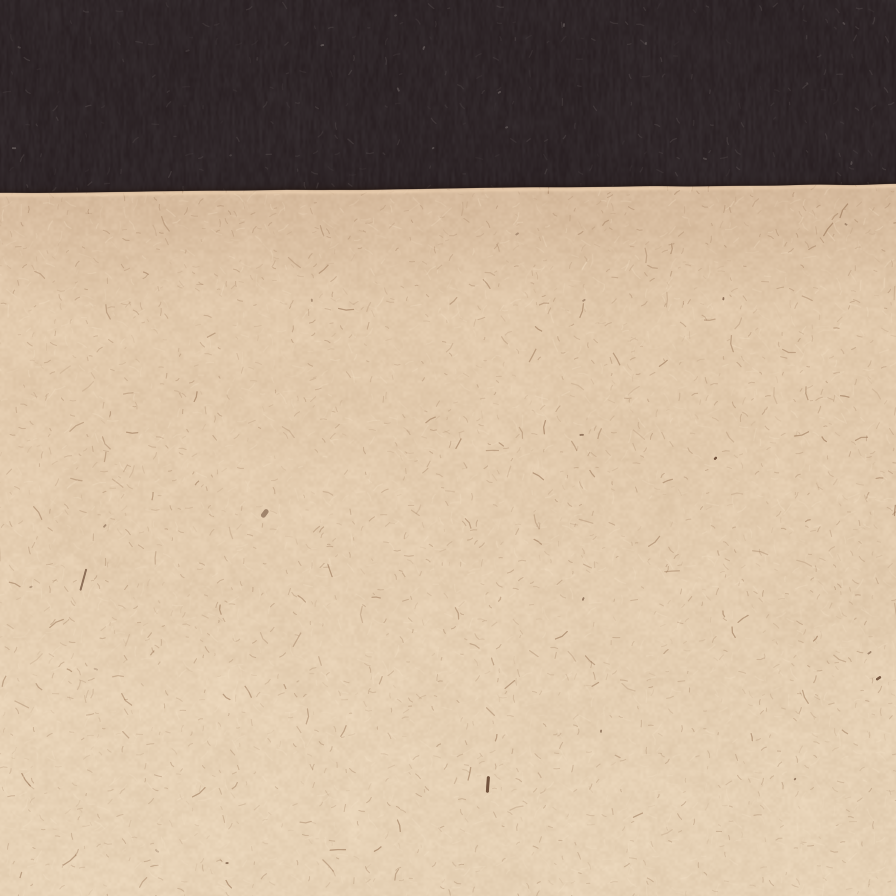
This texture is drawn by a WebGL 2 fragment shader. Its source:

```glsl
#version 300 es
precision highp float;
// Draws aged tan paper with scattered fibres below a dark, faintly streaked backing.

uniform vec2 u_resolution;
out vec4 fragColor;

const vec3 PAPER_SHADE = vec3(0.835, 0.725, 0.610);
const vec3 PAPER_MID   = vec3(0.885, 0.790, 0.675);
const vec3 PAPER_LIGHT = vec3(0.902, 0.820, 0.710);
const vec3 RIM_LIGHT   = vec3(0.925, 0.815, 0.690);
const vec3 BACKING     = vec3(0.180, 0.146, 0.156);
const vec3 BACKING_DUST = vec3(0.400, 0.365, 0.360);
const vec3 SEAM        = vec3(0.130, 0.080, 0.060);
const vec3 FIBRE_DARK  = vec3(0.560, 0.410, 0.290);
const vec3 FIBRE_LIGHT = vec3(0.960, 0.890, 0.790);
const vec3 MARK        = vec3(0.370, 0.240, 0.160);

float hash(vec2 p) {
    vec3 q = fract(p.xyx * 0.1031);
    q += dot(q, q.yzx + 33.33);
    return fract((q.x + q.y) * q.z);
}

float valueNoise(vec2 p) {
    vec2 i = floor(p), f = fract(p);
    f = f * f * (3.0 - 2.0 * f);
    float low  = mix(hash(i), hash(i + vec2(1, 0)), f.x);
    float high = mix(hash(i + vec2(0, 1)), hash(i + vec2(1, 1)), f.x);
    return mix(low, high, f.y);
}

// Noise centred on zero
float grain(vec2 p) { return valueNoise(p) - 0.5; }

float segmentDistance(vec2 p, vec2 a, vec2 b) {
    vec2 ab = b - a;
    return length(p - a - ab * clamp(dot(p - a, ab) / dot(ab, ab), 0.0, 1.0));
}

// Soft stroke between two points
float stroke(vec2 p, vec2 a, vec2 b, float width, float pixel) {
    return 1.0 - smoothstep(width - 0.5 * pixel, width + 0.7 * pixel, segmentDistance(p, a, b));
}

// One bent, randomly turned fibre in some cells of a grid
float fibres(vec2 p, float cells, float reach, float width, float share, float seed, float pixel) {
    vec2 cell = floor(p * cells);
    vec2 key = cell + seed;
    if (hash(key) > share) return 0.0;
    vec2 jitter = vec2(hash(key + 11.3), hash(key + 27.7)) - 0.5;
    vec2 centre = (cell + 0.5 + 0.5 * jitter) / cells;
    float angle = 6.2832 * hash(key + 41.9);
    float halfLength = reach * mix(0.25, 1.0, hash(key + 63.1));
    vec2 along = halfLength * vec2(cos(angle), sin(angle));
    vec2 bend = centre + 0.5 * jitter.x * vec2(-along.y, along.x);
    float ink = max(stroke(p, centre - along, bend, width, pixel),
                    stroke(p, bend, centre + along, width, pixel));
    return ink * mix(0.25, 1.0, hash(key + 85.5));
}

vec3 backing(vec2 p, float pixel) {
    float streaks = grain(p * vec2(330.0, 65.0)) + 0.7 * grain(p * vec2(480.0, 190.0) + 40.0);
    vec3 color = BACKING + 0.030 * streaks * vec3(0.9, 1.0, 1.0);
    color += 0.012 * grain(p * 14.0);
    float dust = 0.35 * fibres(p, 55.0, 0.004, 0.0006, 0.40, 210.0, pixel);
    dust += 0.85 * fibres(p, 26.0, 0.0014, 0.0009, 0.16, 330.0, pixel);
    return mix(color, BACKING_DUST, clamp(dust, 0.0, 1.0));
}

vec3 paper(vec2 p, float depth, float pixel) {
    // Shade under the edge fades into a paler lower sheet
    vec3 color = mix(PAPER_SHADE, PAPER_MID, smoothstep(-0.02, 0.17, depth));
    color = mix(color, PAPER_LIGHT, smoothstep(0.15, 0.78, depth));
    color += 0.008 * (0.5 - p.x);

    // Pulp mottling from broad to fine
    float pulp = 0.014 * grain(p * 9.0) + 0.016 * grain(p * 38.0 + 7.0);
    pulp += 0.022 * grain(p * vec2(115.0, 150.0)) + 0.026 * grain(p * 310.0 + 19.0);
    color += pulp * vec3(0.85, 1.0, 1.1);

    // Overlapping layers of pale and brown fibres
    for (int i = 0; i < 3; i++) {
        float layer = float(i);
        vec2 shifted = p + 0.37 * layer;
        float pale = fibres(shifted, 42.0, 0.007, 0.0006, 0.50, 20.0 + 31.0 * layer, pixel);
        float fine = fibres(shifted, 48.0, 0.004, 0.0005, 0.34, 130.0 + 37.0 * layer, pixel);
        float bold = fibres(shifted, 21.0, 0.009, 0.0006, 0.20, 250.0 + 43.0 * layer, pixel);
        color = mix(color, FIBRE_LIGHT, 0.26 * pale);
        color = mix(color, FIBRE_DARK, max(0.30 * fine, 0.52 * bold));
    }
    float flecks = fibres(p, 13.0, 0.0015, 0.0009, 0.10, 470.0, pixel);

    // Larger inclusions
    float marks = 0.65 * stroke(p, vec2(0.090, 0.342), vec2(0.096, 0.364), 0.0010, pixel);
    marks = max(marks, 0.85 * stroke(p, vec2(0.544, 0.117), vec2(0.545, 0.132), 0.0016, pixel));
    marks = max(marks, 0.50 * stroke(p, vec2(0.294, 0.425), vec2(0.297, 0.429), 0.0026, pixel));
    marks = max(marks, 0.85 * stroke(p, vec2(0.798, 0.488), vec2(0.799, 0.489), 0.0012, pixel));
    marks = max(marks, 0.80 * stroke(p, vec2(0.979, 0.242), vec2(0.982, 0.244), 0.0013, pixel));
    return mix(color, MARK, max(marks, 0.7 * flecks));
}

void main() {
    vec2 p = gl_FragCoord.xy / u_resolution;
    float pixel = 1.0 / min(u_resolution.x, u_resolution.y);

    // Slightly tilted sheet edge; depth grows downward into the paper
    float edge = mix(0.7845, 0.7945, p.x) + 0.0012 * grain(vec2(p.x * 22.0, 3.0));
    float depth = edge - p.y;

    vec3 sheet = paper(p, depth, pixel);
    float rim = exp(-pow((depth - 0.0025) / 0.0022, 2.0));
    sheet = mix(sheet, RIM_LIGHT, 0.75 * rim * mix(0.6, 1.0, valueNoise(p * vec2(18.0, 1.0))));
    vec3 board = mix(backing(p, pixel), SEAM, 0.75 * exp(-max(-depth, 0.0) / 0.003));

    fragColor = vec4(mix(board, sheet, smoothstep(-0.7 * pixel, 0.7 * pixel, depth)), 1.0);
}
```
